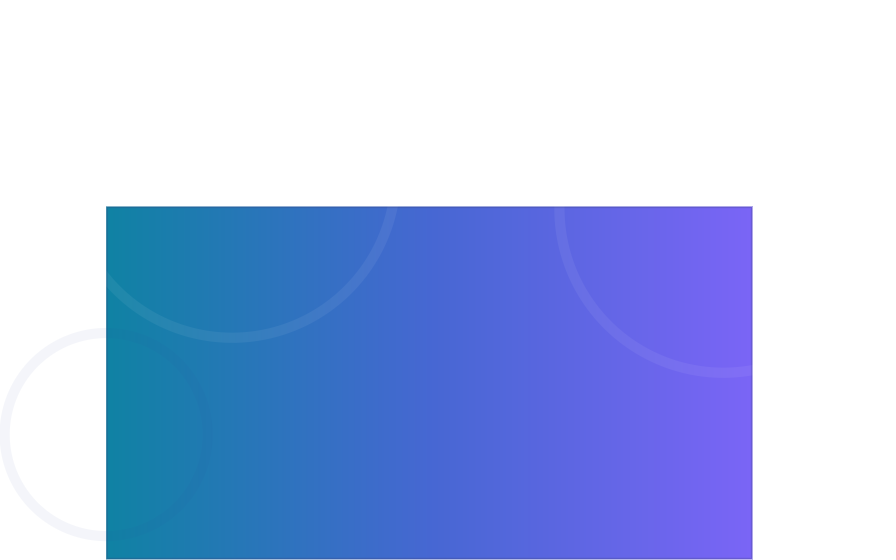
Write a Shadertoy shader that draws this background.

```glsl
// Layout, in canvas heights
const vec2 PANEL_MIN = vec2(0.1896, 0.0010);
const vec2 PANEL_MAX = vec2(1.3438, 0.6313);
const float DESIGN_ASPECT = 1.6;
const float RING_WIDTH = 0.0182;
const float BORDER_WIDTH = 0.0030;

// Rings: centre x, centre y, radius
const vec3 UPPER_LEFT_RING = vec3(0.4146, 0.6892, 0.2923);
const vec3 UPPER_RIGHT_RING = vec3(1.2917, 0.6271, 0.2927);
const vec3 OUTER_RING = vec3(0.1896, 0.2240, 0.1813);

// Colours and strengths
const vec3 PAPER = vec3(1.0);
const vec3 TEAL = vec3(0.060, 0.510, 0.640);
const vec3 BLUE = vec3(0.275, 0.405, 0.825);
const vec3 VIOLET = vec3(0.480, 0.395, 0.965);
const vec3 NAVY = vec3(0.15, 0.25, 0.60);
const vec3 BORDER_COLOR = vec3(0.20, 0.22, 0.45);
const float LIGHT_ALPHA = 0.06;
const float DARK_ALPHA = 0.05;
const float BORDER_ALPHA = 0.25;

float boxDistance(vec2 p, vec2 lo, vec2 hi) {
    vec2 q = abs(p - 0.5 * (lo + hi)) - 0.5 * (hi - lo);
    return length(max(q, 0.0)) + min(max(q.x, q.y), 0.0);
}

float coverage(float dist, float pixel) {
    return clamp(0.5 - dist / pixel, 0.0, 1.0);
}

float ringMask(vec2 p, vec3 ring, float pixel) {
    float dist = abs(length(p - ring.xy) - ring.z) - 0.5 * RING_WIDTH;
    return coverage(dist, pixel);
}

vec3 panelGradient(float t) {
    vec3 leftHalf = mix(TEAL, BLUE, clamp(2.0 * t, 0.0, 1.0));
    return mix(leftHalf, VIOLET, clamp(2.0 * t - 1.0, 0.0, 1.0));
}

void mainImage(out vec4 fragColor, in vec2 fragCoord) {
    vec2 p = fragCoord / iResolution.xy * vec2(DESIGN_ASPECT, 1.0);
    float pixel = 1.0 / iResolution.y;

    // Panel fill
    float t = (p.x - PANEL_MIN.x) / (PANEL_MAX.x - PANEL_MIN.x);
    vec3 panel = panelGradient(t);

    // Pale rings clipped by the panel
    panel = mix(panel, vec3(1.0), LIGHT_ALPHA * ringMask(p, UPPER_LEFT_RING, pixel));
    panel = mix(panel, vec3(1.0), LIGHT_ALPHA * ringMask(p, UPPER_RIGHT_RING, pixel));

    // Thin border inside the panel
    float panelDist = boxDistance(p, PANEL_MIN, PANEL_MAX);
    float border = 1.0 - coverage(panelDist + BORDER_WIDTH, pixel);
    panel = mix(panel, BORDER_COLOR, BORDER_ALPHA * border);

    // Dark ring across the panel and the paper
    vec3 color = mix(PAPER, panel, coverage(panelDist, pixel));
    color = mix(color, NAVY, DARK_ALPHA * ringMask(p, OUTER_RING, pixel));

    fragColor = vec4(color, 1.0);
}
```
